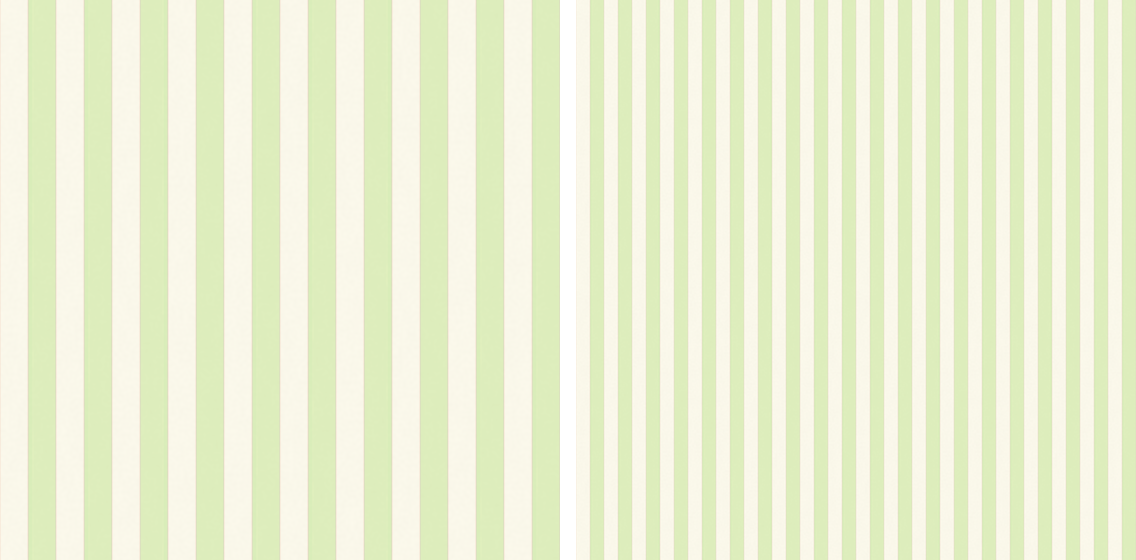
Left: one tile. Right: repeated 2 by 2.
Give the GLSL for this pattern, as a Shadertoy shader.

```glsl
// Pale green and cream vertical stripes with fine edge lines, faint inner seams and paper grain.
#define REPEATS 10.0
#define CREAM vec3(0.980, 0.970, 0.918)
#define GREEN vec3(0.868, 0.930, 0.738)
#define FRESH_GREEN vec3(0.825, 0.930, 0.710)
#define PALE_GREEN vec3(0.895, 0.950, 0.745)
#define EDGE_BLUSH vec3(0.970, 0.918, 0.860)
#define EDGE_OLIVE vec3(0.860, 0.875, 0.750)
#define EDGE_WIDTH 0.0014
#define SEAM_INSET 0.0075
#define SEAM_WIDTH 0.0022
#define GRAIN 0.008

// Unit gradient at a lattice point
vec2 latticeGradient(vec2 cell) {
    vec3 p = fract(vec3(cell.xyx) * vec3(0.1031, 0.1030, 0.0973));
    p += dot(p, p.yzx + 33.33);
    float angle = 6.28318 * fract((p.x + p.y) * p.z);
    return vec2(cos(angle), sin(angle));
}

// Gradient noise over p that wraps after a whole number of cells
float wrappedNoise(vec2 p, vec2 period) {
    vec2 cell = floor(p);
    vec2 f = p - cell;
    vec2 blend = f * f * f * (f * (f * 6.0 - 15.0) + 10.0);
    float corner[4];
    for (int i = 0; i < 4; i++) {
        vec2 offset = vec2(float(i & 1), float(i >> 1));
        corner[i] = dot(latticeGradient(mod(cell + offset, period)), f - offset);
    }
    return mix(mix(corner[0], corner[1], blend.x),
               mix(corner[2], corner[3], blend.x), blend.y);
}

// Smoothed coverage of the span from lo to hi
float span(float x, float lo, float hi, float aa) {
    return clamp((min(x, hi + 0.5 * aa) - max(lo, x - aa) + min(0.0, x - lo)) / aa, 0.0, 1.0)
         * step(lo - aa, x) * (1.0 - smoothstep(hi - 0.5 * aa, hi + 0.5 * aa, x));
}

void mainImage(out vec4 fragColor, in vec2 fragCoord) {
    vec2 uv = fragCoord / iResolution.xy;
    float pixel = 1.0 / iResolution.x;

    // Stripe layout: cream fills the first half of a repeat, green the second
    float column = uv.x * REPEATS;
    float id = mod(floor(column), REPEATS);
    float t = fract(column);
    float inside = (0.25 - abs(fract(t - 0.25) - 0.5)) / REPEATS;
    float green = smoothstep(-0.5 * pixel, 0.5 * pixel, inside);

    // Seam placement varies in a cycle of four stripes
    float kind = mod(id, 4.0);
    float fromEdge = (kind == 2.0 ? 1.0 - t : t - 0.5) / REPEATS;
    float seamStrength = kind == 3.0 ? 0.1 : 0.8;
    float wear = wrappedNoise(vec2(id + 0.5, uv.y * 24.0), vec2(REPEATS, 24.0));
    float broken = mix(0.3, 1.0, smoothstep(0.05, 0.2, wear));
    float band = span(fromEdge, 0.0, SEAM_INSET, pixel);
    float seam = span(fromEdge, SEAM_INSET, SEAM_INSET + SEAM_WIDTH, pixel);

    // Green cloth with a fresher margin and a broken pale seam
    vec3 cloth = mix(GREEN, FRESH_GREEN, 0.45 * band * seamStrength);
    cloth = mix(cloth, PALE_GREEN, seam * seamStrength * broken);
    vec3 color = mix(CREAM, cloth, green);

    // Fine lines: blush just outside each edge, olive just inside
    float nearEdge = 1.0 - smoothstep(EDGE_WIDTH - 0.5 * pixel, EDGE_WIDTH + 0.5 * pixel, abs(inside));
    color = mix(color, mix(EDGE_BLUSH, EDGE_OLIVE, green), nearEdge);

    // Paper grain, soft and slightly stronger on the cream
    float grain = wrappedNoise(uv * 128.0, vec2(128.0))
                + 0.6 * wrappedNoise(uv * vec2(40.0, 20.0), vec2(40.0, 20.0));
    color += GRAIN * grain * mix(1.0, 0.6, green);

    fragColor = vec4(color, 1.0);
}
```
